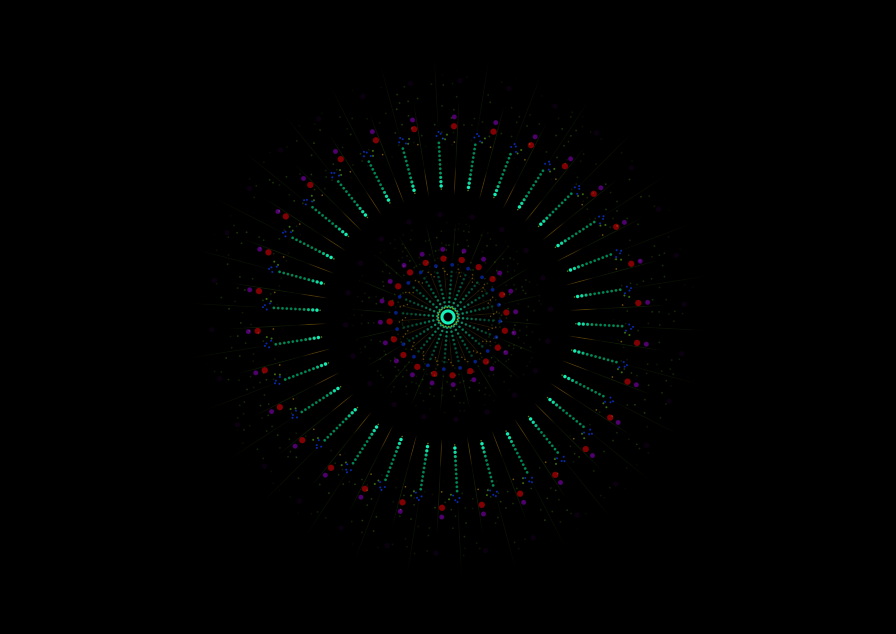
Write a WebGL 2 fragment shader that draws this background.

```glsl
#version 300 es
precision highp float;
// A dark radial mandala: two rings of dotted spokes, beads and thin rays
// around a small glowing hub. Each ring is one sector folded around the
// centre; faint speckles come from jittered polar cells.

uniform vec2 u_resolution;
out vec4 outColor;

const float TAU = 6.2831853;
const vec3 MINT = vec3(0.08, 0.95, 0.72);
const vec3 JADE = vec3(0.0, 0.48, 0.30);
const vec3 RED = vec3(0.50, 0.0, 0.01);
const vec3 PURPLE = vec3(0.31, 0.0, 0.43);
const vec3 BLUE = vec3(0.03, 0.16, 0.68);
const vec3 GOLD = vec3(0.48, 0.34, 0.03);
const vec3 LIME = vec3(0.50, 0.72, 0.08);
const vec3 MOSS = vec3(0.13, 0.24, 0.03);

float hash(vec2 p) {
  return fract(sin(dot(p, vec2(127.1, 311.7))) * 43758.5453);
}

// Fold the plane into equal sectors; x runs outward, y across the spoke.
// The phase is in degrees, clockwise from the top.
vec2 foldSector(vec2 p, float count, float phase) {
  float a = atan(p.x, p.y) - radians(phase);
  float width = TAU / count;
  a -= width * floor(a / width + 0.5);
  return length(p) * vec2(cos(a), sin(a));
}

float coverage(float d, float px) {
  return 1.0 - smoothstep(-0.7 * px, 0.7 * px, d);
}

float disc(vec2 p, vec2 centre, float radius, float px) {
  return coverage(length(p - centre) - radius, px);
}

// Row of beads along the x axis, from start to end.
float beads(vec2 q, float start, float end, float gap, float radius, float px) {
  float k = clamp(floor((q.x - start) / gap + 0.5), 0.0, floor((end - start) / gap));
  return disc(q, vec2(start + k * gap, 0.0), radius, px);
}

// Thin ray that fades in and out between two radii.
float ray(vec2 q, float start, float end, float px) {
  float t = clamp((q.x - start) / (end - start), 0.0, 1.0);
  return coverage(abs(q.y) - 0.0005, px) * sin(t * TAU * 0.5);
}

// Jittered dots in polar cells, kept with the given density.
float speckles(vec2 p, float count, float rowHeight, float radius, float density, float px) {
  float r = length(p);
  vec2 t = vec2((atan(p.x, p.y) / TAU + 0.5) * count, r / rowHeight);
  vec2 id = floor(t);
  vec2 jitter = vec2(hash(id), hash(id + 17.3));
  vec2 d = (t - id - 0.25 - 0.5 * jitter) * vec2(TAU * r / count, rowHeight);
  float keep = step(1.0 - density, hash(id + 41.9));
  return keep * (0.35 + 0.65 * hash(id + 73.1)) * disc(d, vec2(0.0), radius, px);
}

float band(float r, float inner, float outer, float soft) {
  return smoothstep(inner - soft, inner + soft, r) * (1.0 - smoothstep(outer - soft, outer + soft, r));
}

// Red bead with a smaller purple bead outside it.
vec3 beadPair(vec2 q, float radius, float px) {
  return RED * disc(q, vec2(radius, 0.0), 0.0049, px)
       + PURPLE * disc(q, vec2(radius + 0.0147, 0.0), 0.0038, px);
}

// Small curl of blue and green dots at the outer end of a spoke.
vec3 curl(vec2 q, float radius, float px) {
  vec3 c = vec3(0.0);
  for (int i = 0; i < 6; i++) {
    float t = float(i);
    vec2 at = vec2(radius + 0.0065 * sin(t * 1.3), 0.0033 * (t - 2.0));
    vec3 tint = i < 4 ? BLUE : MOSS * 1.8;
    c = max(c, tint * disc(q, at, 0.0015, px));
  }
  return c;
}

vec3 innerRing(vec2 p, float px) {
  vec2 spoke = foldSector(p, 20.0, 4.6);
  vec2 between = foldSector(p, 20.0, -4.4);
  float fade = exp(-max(spoke.x - 0.012, 0.0) * 22.0);
  vec3 c = mix(JADE * 0.75, MINT, fade * 0.6) * (0.4 + 0.6 * fade)
         * beads(spoke, 0.017, 0.078, 0.0068, 0.0019, px);
  c += beadPair(between, 0.0923, px);
  c += BLUE * 0.75 * disc(spoke, vec2(0.0825, 0.0), 0.0029, px);
  c += GOLD * 0.35 * ray(between, 0.025, 0.085, px);
  c += MOSS * 0.5 * ray(spoke, 0.085, 0.150, px);
  for (int i = 0; i < 3; i++) {
    float t = float(i);
    c += GOLD * 0.8 * disc(between, vec2(0.067 + 0.005 * t, 0.004 - 0.003 * t), 0.0011, px);
  }
  return c + PURPLE * 0.16 * disc(between, vec2(0.162, 0.0), 0.004, px);
}

vec3 outerRing(vec2 p, float px) {
  vec2 spoke = foldSector(p, 30.0, -3.0);
  vec2 between = foldSector(p, 30.0, 2.9);
  float tip = 1.0 - smoothstep(0.205, 0.235, spoke.x);
  vec3 c = mix(JADE * 1.1, MINT, tip) * beads(spoke, 0.207, 0.278, 0.0068, mix(0.0021, 0.0027, tip), px);
  c += beadPair(foldSector(p, 30.0, 1.8), 0.301, px);
  c += curl(foldSector(p, 30.0, -2.3), 0.286, px);
  c += LIME * 0.7 * disc(spoke, vec2(0.202, 0.0), 0.0011, px);
  c += GOLD * 0.8 * ray(between, 0.192, 0.238, px);
  c += MOSS * 0.55 * ray(between, 0.225, 0.345, px);
  c += MOSS * 0.3 * ray(spoke, 0.28, 0.41, px);
  c += GOLD * disc(between, vec2(0.276, -0.004), 0.0012, px);
  return c + PURPLE * 0.14 * disc(between, vec2(0.373, 0.0), 0.004, px);
}

void main() {
  float px = 1.0 / u_resolution.y;
  vec2 p = (gl_FragCoord.xy - 0.5 * u_resolution) * px;
  float r = length(p);
  vec3 color = innerRing(p, px) + outerRing(p, px);

  // Scattered dust around both rings
  float dust = band(r, 0.065, 0.145, 0.02) * 0.8 + band(r, 0.275, 0.375, 0.025);
  color += MOSS * dust * speckles(p, 120.0, 0.011, 0.0013, 0.32, px);

  // Hub: bright ring with lime beads around a dark eye
  color = max(color, MINT * coverage(abs(r - 0.0095) - 0.0024, px));
  color = max(color, LIME * disc(foldSector(p, 20.0, -4.4), vec2(0.0155, 0.0), 0.0014, px));
  outColor = vec4(min(color, 1.0), 1.0);
}
```
